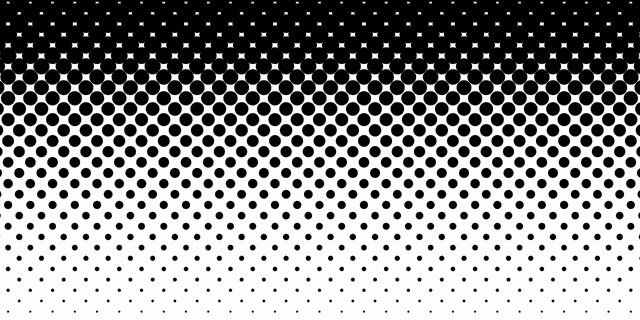
Reproduce this pattern procedurally as a Shadertoy shader.

```glsl
#define DOT_SPACING 0.0695
#define ROW_SPACING 0.03333
#define FIRST_DOT vec2(0.0253, 0.0262)
#define RADIUS_BOTTOM 0.0024
#define RADIUS_GROWTH 0.0287
#define EDGE_PIXELS 1.1
#define INK vec3(0.005)
#define PAPER vec3(0.992)

// Signed distance to the nearest dot of one row; odd rows shift by half a step
float rowDistance(vec2 p, float row) {
    float shift = 0.5 * mod(row, 2.0);
    float x = (p.x - FIRST_DOT.x) / DOT_SPACING - shift;
    float dx = (fract(x + 0.5) - 0.5) * DOT_SPACING;
    float rowHeight = FIRST_DOT.y + row * ROW_SPACING;
    float radius = RADIUS_BOTTOM + RADIUS_GROWTH * rowHeight;
    return length(vec2(dx, p.y - rowHeight)) - radius;
}

// Union of the closest row and its two neighbours
float halftoneDistance(vec2 p) {
    float nearestRow = floor((p.y - FIRST_DOT.y) / ROW_SPACING + 0.5);
    float dist = 1.0;
    for (int i = -1; i <= 1; i++) {
        dist = min(dist, rowDistance(p, nearestRow + float(i)));
    }
    return dist;
}

void mainImage(out vec4 fragColor, in vec2 fragCoord) {
    vec2 p = fragCoord / iResolution.y;
    float edge = EDGE_PIXELS / iResolution.y;
    float coverage = clamp(0.5 - halftoneDistance(p) / edge, 0.0, 1.0);
    fragColor = vec4(mix(PAPER, INK, coverage), 1.0);
}
```
